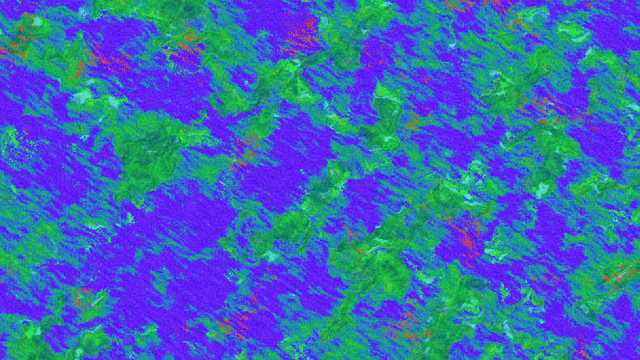
Write a Shadertoy shader that draws this texture map.

```glsl
// Mottled violet, blue and green mineral map with slanted streaks and leafy patches.

const float FLOW_ANGLE = -0.55;  // direction of the violet streaks
const float LEAF_ANGLE = 0.82;   // direction of the green patches

const vec3 VIOLET = vec3(0.38, 0.13, 0.96);
const vec3 INDIGO = vec3(0.24, 0.33, 0.86);
const vec3 AZURE  = vec3(0.15, 0.47, 0.79);
const vec3 TEAL   = vec3(0.13, 0.56, 0.67);
const vec3 JADE   = vec3(0.10, 0.62, 0.50);
const vec3 GREEN  = vec3(0.11, 0.71, 0.29);
const vec3 LIME   = vec3(0.20, 0.93, 0.27);
const vec3 ICE    = vec3(0.38, 0.88, 0.90);
const vec3 RUST   = vec3(0.82, 0.30, 0.24);

float hash(vec2 p) {
    return fract(sin(dot(p, vec2(127.1, 311.7))) * 43758.5453);
}

// Slope of a random unit gradient at a lattice corner
float cornerSlope(vec2 cell, vec2 offset) {
    float a = 6.2832 * hash(cell);
    return dot(vec2(cos(a), sin(a)), offset);
}

// Gradient noise, about -1 to 1
float noise(vec2 p) {
    vec2 i = floor(p), f = p - i;
    vec2 w = f * f * f * (f * (f * 6.0 - 15.0) + 10.0);
    vec2 e = vec2(1.0, 0.0);
    float low  = mix(cornerSlope(i, f), cornerSlope(i + e.xy, f - e.xy), w.x);
    float high = mix(cornerSlope(i + e.yx, f - e.yx), cornerSlope(i + e.xx, f - e.xx), w.x);
    return 2.0 * mix(low, high, w.y);
}

float fbm(vec2 p) {
    float sum = 0.0, amp = 0.8;
    for (int i = 0; i < 4; i++) {
        sum += amp * noise(p);
        p = mat2(1.6, 1.2, -1.2, 1.6) * p + 17.3;
        amp *= 0.6;
    }
    return sum;
}

// Rotates p to a direction and scales it along and across
vec2 orient(vec2 p, float angle, vec2 freq) {
    vec2 d = vec2(cos(angle), sin(angle));
    return vec2(dot(p, d), dot(p, vec2(-d.y, d.x))) * freq;
}

// Colour ramp over t in 0..1, spaced by area share
vec3 ramp(float t) {
    vec3 c = mix(VIOLET, INDIGO, smoothstep(0.17, 0.34, t));
    c = mix(c, AZURE, smoothstep(0.34, 0.48, t));
    c = mix(c, TEAL, smoothstep(0.48, 0.64, t));
    c = mix(c, JADE, smoothstep(0.64, 0.79, t));
    return mix(c, GREEN, smoothstep(0.79, 0.95, t));
}

void mainImage(out vec4 fragColor, in vec2 fragCoord) {
    vec2 p = fragCoord / iResolution.y;
    vec2 warp = 0.022 * vec2(fbm(p * 8.0 + 5.0), fbm(p * 8.0 + 41.0));
    vec2 q = p + warp;

    // Layers from broad to fine
    float band   = fbm(orient(q, FLOW_ANGLE, vec2(1.8, 6.0)) + 3.0);
    float patches = fbm(orient(q + 0.5 * warp, LEAF_ANGLE, vec2(3.6, 7.5)) + 20.0);
    float clump  = fbm(orient(q, FLOW_ANGLE + 0.25, vec2(11.0, 19.0)) + 50.0);
    float streak = noise(orient(p + 0.4 * warp, FLOW_ANGLE, vec2(24.0, 90.0)));
    float fiber  = noise(orient(q, LEAF_ANGLE, vec2(30.0, 80.0)) + 9.0);
    float grain  = noise(p * 190.0);

    // Height, flattened inside the leafy patches
    float leaf = smoothstep(0.35, 0.62, patches + 0.25 * band + 0.12 * clump);
    float height = 0.75 * band + 0.75 * patches + 0.75 * clump + 0.42 * streak + 0.28 * grain;
    height = mix(height, 0.72 + 0.25 * clump + 0.2 * fiber + 0.25 * grain, 0.8 * leaf);
    float t = 1.0 / (1.0 + exp(-2.9 * (height - 0.04)));
    vec3 color = ramp(t);

    // Leaf shading and warm rims
    color *= 1.0 - leaf * (0.10 - 0.12 * fiber - 0.1 * clump);
    float rim = 4.0 * leaf * (1.0 - leaf);
    color += rim * smoothstep(0.0, 0.8, fiber + grain) * vec3(0.22, 0.03, -0.12);

    // Bright clusters with icy and rusty flecks
    float spot = fbm(q * 9.0 + 70.0);
    float cluster = smoothstep(0.4, 0.9, spot + 0.35 * clump) * smoothstep(0.25, 0.6, t);
    float fleck = noise(orient(q, 0.3, vec2(34.0, 62.0)) + 13.0);
    color = mix(color, LIME, 0.75 * cluster * smoothstep(-0.3, 0.4, fleck + 0.5 * grain));
    float ice = smoothstep(0.35, 0.75, noise(orient(q, 0.2, vec2(26.0, 50.0)) + 88.0));
    color = mix(color, ICE, 0.75 * ice * smoothstep(0.1, 0.6, spot) * smoothstep(0.3, 0.6, t));
    float rust = smoothstep(0.55, 1.0, noise(q * 6.5 + 130.0) + 0.3 * fleck);
    color = mix(color, RUST, 0.8 * rust * smoothstep(0.0, 0.5, streak + grain));

    // Fine tonal streaks and coloured grain
    vec3 speckle = vec3(noise(p * 170.0 + 7.0), noise(p * 170.0 + 57.0), noise(p * 170.0 + 97.0));
    color += 0.075 * speckle + 0.035 * streak * vec3(1.0, 0.6, 0.4);
    fragColor = vec4(clamp(color, 0.0, 1.0), 1.0);
}
```
